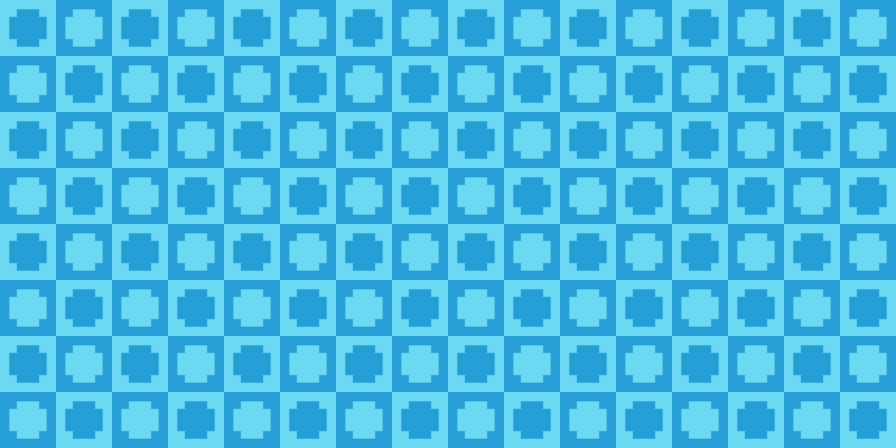
Write a Shadertoy shader that draws this pattern.

```glsl
// A two-tone checkerboard, 16 by 8 cells, with a stepped blocky dot in each cell.
// Signed checker sides are multiplied together, and each dot flips the sign,
// so the light and dark tones swap from cell to cell.

// Stepped dot: a square of five steps a side with its corner steps cut away.
float dotDistance(vec2 cell) {
    vec2 q = abs(cell - 0.5);
    return max(max(q.x, q.y) - 1.0 / 3.0, min(q.x, q.y) - 0.2);
}

// +1 in even cells and -1 in odd ones, with smoothed borders.
vec2 checkerSides(vec2 p, float pixel) {
    vec2 wave = 0.5 - abs(mod(p + 0.5, 2.0) - 1.0);
    return clamp(2.0 * wave / pixel, -1.0, 1.0);
}

void mainImage(out vec4 fragColor, in vec2 fragCoord) {
    // Eight cells fill the height
    float pixel = 8.0 / iResolution.y;
    vec2 p = fragCoord * pixel;

    // Checker tone, inverted inside the dot
    vec2 sides = checkerSides(p, pixel);
    float flip = clamp(2.0 * dotDistance(fract(p)) / pixel, -1.0, 1.0);
    float darkness = 0.5 + 0.5 * sides.x * sides.y * flip;

    vec3 lightBlue = vec3(0.42, 0.85, 0.95);
    vec3 deepBlue = vec3(0.15, 0.62, 0.84);
    fragColor = vec4(mix(lightBlue, deepBlue, darkness), 1.0);
}
```
